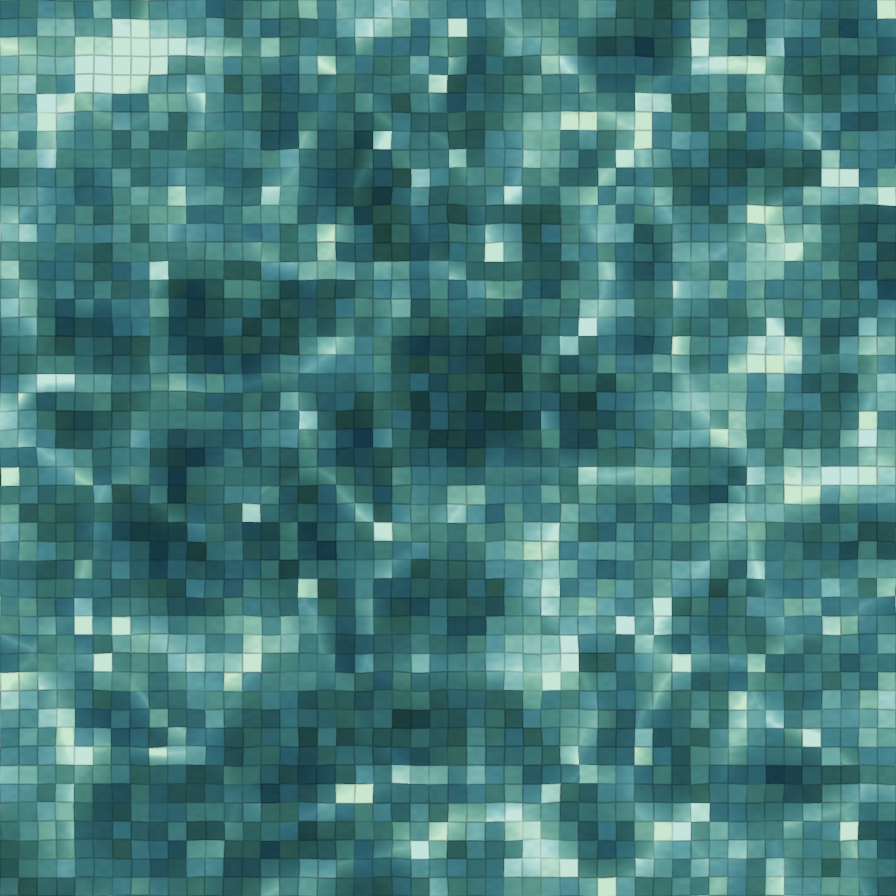
A Shadertoy shader for this pattern:

```glsl
// Teal mosaic of small square tiles, like sunlit water seen through a grid.
// A cellular ridge network and soft noise set the tone of each tile; a
// per-tile hash scatters tone and hue, and a colour ramp paints the result.

const float TILES = 48.0;      // tiles along the canvas height
const int SAMPLES = 3;         // antialiasing samples per axis
const int STOPS = 7;

const vec3 RAMP[STOPS] = vec3[](
    vec3(0.09, 0.23, 0.25), vec3(0.15, 0.32, 0.33), vec3(0.21, 0.43, 0.44),
    vec3(0.29, 0.53, 0.53), vec3(0.40, 0.64, 0.62), vec3(0.55, 0.76, 0.72),
    vec3(0.78, 0.90, 0.84));
const float LEVEL[STOPS] = float[](-2.2, -1.25, -0.28, 0.45, 1.04, 1.6, 2.2);

// Integer hash of a lattice point, 0 to 1
float hash(vec2 p, uint seed) {
    uvec2 q = uvec2(ivec2(p));
    uint h = q.x * 1664525u + seed * 374761u;
    h = (h ^ (h >> 15)) * 739397u + q.y * 668265u;
    h = (h ^ (h >> 16)) * 974711u;
    h = (h ^ (h >> 13)) * 826663u;
    h ^= h >> 16;
    return float(h & 65535u) / 65536.0;
}

// Smooth value noise
float noise(vec2 p, uint seed) {
    vec2 i = floor(p), f = fract(p);
    f = f * f * (3.0 - 2.0 * f);
    float low = mix(hash(i, seed), hash(i + vec2(1, 0), seed), f.x);
    float high = mix(hash(i + vec2(0, 1), seed), hash(i + vec2(1, 1), seed), f.x);
    return mix(low, high, f.y);
}

// Bright network along the borders of scattered cells
float ridge(vec2 p, uint seed) {
    vec2 i = floor(p), f = fract(p);
    float nearest = 8.0, second = 8.0;
    for (int y = -1; y <= 1; y++)
    for (int x = -1; x <= 1; x++) {
        vec2 o = vec2(x, y);
        float d = length(o + vec2(hash(i + o, seed), hash(i + o, seed + 1u)) - f);
        second = min(second, max(nearest, d));
        nearest = min(nearest, d);
    }
    return exp(-5.0 * (second - nearest));
}

// Colour ramp over a tone that is spread about zero
vec3 palette(float tone) {
    vec3 col = RAMP[0];
    for (int i = 1; i < STOPS; i++) {
        float t = (tone - LEVEL[i - 1]) / (LEVEL[i] - LEVEL[i - 1]);
        col = mix(col, RAMP[i], clamp(t, 0.0, 1.0));
    }
    return col;
}

// Light and shade of the water at a point, plus the scatter of its tile
float waterTone(vec2 p, vec2 id) {
    vec2 warp = vec2(noise(p * 9.0, 1u), noise(p * 9.0, 2u)) - 0.5;
    float net = ridge(p * 6.5 + 0.7 * warp, 3u);
    float tone = 1.9 * (net - 0.38);
    tone += 2.1 * (noise(p * 5.0, 5u) - 0.5);
    tone += 2.2 * (noise(p * 15.0, 6u) - 0.5);
    tone += 1.75 * (hash(id, 7u) - 0.5);
    return tone + 1.6 * net * step(0.92, hash(id, 8u));
}

vec3 mosaic(vec2 uv) {
    // Slightly hand-drawn grid
    vec2 wobble = vec2(noise(uv * 30.0, 9u), noise(uv * 30.0, 10u)) - 0.5;
    vec2 grid = uv * TILES + 0.12 * wobble;
    vec2 id = floor(grid), f = fract(grid);
    vec2 centre = id + 0.5;

    // Some neighbours join into a wide tile
    vec2 pairId = vec2(floor(id.x * 0.5), id.y);
    if (hash(pairId, 11u) > 0.84) {
        id.x = 2.0 * pairId.x;
        centre.x = id.x + 1.0;
    }

    // Tile colour with a soft wash and a blue or green tint
    float wash = 0.6 * hash(id, 12u);
    float tone = waterTone(mix(centre, grid, wash) / TILES, id);
    tone += 0.22 * (noise(uv * vec2(130.0, 190.0), 13u) - 0.5);
    vec3 col = palette(tone);
    float tint = hash(id, 14u) - 0.5;
    col += tint * vec3(-0.025, -0.01, 0.07);

    // Thin dark joints of uneven strength
    vec2 gap = min(f, 1.0 - f);
    float joint = 1.0 - smoothstep(0.015, 0.075, min(gap.x, gap.y));
    return col * (1.0 - joint * mix(0.06, 0.28, noise(uv * 40.0, 15u)));
}

void mainImage(out vec4 fragColor, in vec2 fragCoord) {
    vec3 sum = vec3(0.0);
    for (int y = 0; y < SAMPLES; y++)
    for (int x = 0; x < SAMPLES; x++) {
        vec2 offset = (vec2(x, y) + 0.5) / float(SAMPLES) - 0.5;
        sum += mosaic((fragCoord + offset) / iResolution.y);
    }
    fragColor = vec4(sum / float(SAMPLES * SAMPLES), 1.0);
}
```
